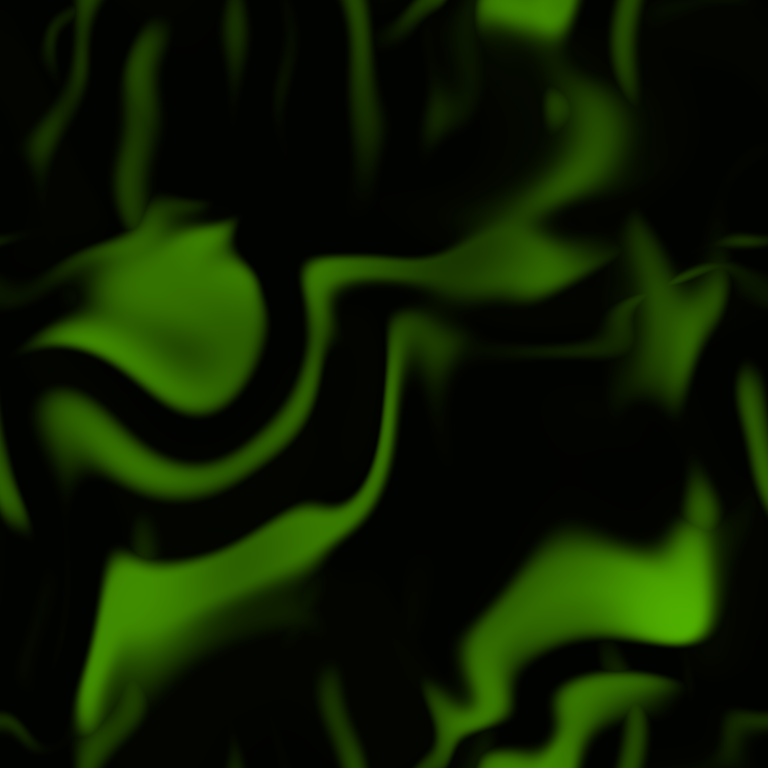
Give the GLSL for this background, as a three.js fragment shader.

```glsl
varying vec2 vUv;

const float TAU = 6.28318;

// Unit gradient at a lattice corner, wrapped to the period
vec2 cornerGradient(vec2 cell, vec2 period, float seed) {
  cell = mod(cell, period);
  float angle = TAU * fract(sin(dot(cell, vec2(127.1, 311.7)) + seed * 17.3) * 43758.5);
  return vec2(cos(angle), sin(angle));
}

// Tiling gradient noise: a whole number of cells per canvas on each axis
float gradientNoise(vec2 uv, vec2 period, float seed) {
  vec2 p = uv * period;
  vec2 cell = floor(p);
  vec2 f = p - cell;
  vec2 fade = f * f * f * (f * (f * 6.0 - 15.0) + 10.0);
  vec2 right = vec2(1.0, 0.0);
  vec2 up = vec2(0.0, 1.0);
  float a = dot(cornerGradient(cell, period, seed), f);
  float b = dot(cornerGradient(cell + right, period, seed), f - right);
  float c = dot(cornerGradient(cell + up, period, seed), f - up);
  float d = dot(cornerGradient(cell + 1.0, period, seed), f - 1.0);
  return mix(mix(a, b, fade.x), mix(c, d, fade.x), fade.y);
}

vec2 swirl(vec2 uv, vec2 period, float seed) {
  return vec2(gradientNoise(uv, period, seed), gradientNoise(uv, period, seed + 1.0));
}

// A whole-number shear keeps the tiling and leans shapes up to the right
vec2 lean(vec2 uv) {
  return vec2(uv.x - uv.y, uv.y);
}

void main() {
  // Two rounds of warping fold the noise into curved, forked tongues
  vec2 folded = vUv + 0.25 * swirl(vUv, vec2(3.0), 2.0);
  folded += 0.15 * swirl(folded, vec2(6.0, 5.0), 5.0);

  // Soft flames of uneven brightness
  float flame = smoothstep(0.02, 0.42, gradientNoise(lean(folded), vec2(5.0, 4.0), 8.0));
  float brightness = 0.44 + 0.5 * gradientNoise(vUv, vec2(4.0), 11.0);
  float glow = flame * brightness;

  // Thin upright wisps, gathered towards the borders
  vec2 drift = vUv + vec2(0.06, 0.2) * swirl(vUv, vec2(5.0), 14.0);
  float wisp = smoothstep(0.12, 0.6, gradientNoise(drift, vec2(14.0, 4.0), 17.0));
  float sides = cos(TAU * vUv.x);
  float ends = 0.7 * cos(TAU * vUv.y);
  float borderZone = smoothstep(0.4, 1.0, 0.5 + 0.5 * max(sides, ends));
  glow = max(glow, 0.42 * wisp * borderZone);

  // Faint haze in the dark gaps
  glow += 0.012 + 0.05 * max(gradientNoise(folded, vec2(4.0), 20.0), 0.0);

  gl_FragColor = vec4(vec3(0.45, 1.0, 0.0) * min(glow, 0.75), 1.0);
}
```
